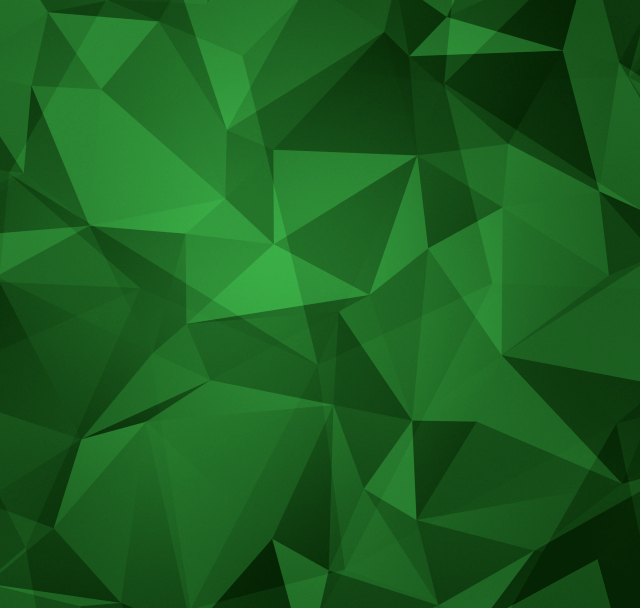
Write a Shadertoy shader that draws this background.

```glsl
// Low-poly green backdrop: a jittered grid is split into flat triangles with random tones.
// A larger, fainter mesh overlaps it like tinted glass, and an off-centre glow
// lights the middle while the lower right falls into shadow.

#define FACETS 6.4        // facet cells per canvas height
#define PANES 3.1         // overlay cells per canvas height
#define JITTER 0.94       // corner displacement, in cells
#define EDGE 0.0011       // half width of edge smoothing, in canvas heights
#define BASE_TONE 0.318
#define FACET_CONTRAST 0.135
#define PANE_CONTRAST 0.055
#define GLOW 0.19
#define GLOW_CENTRE vec2(0.46, 0.56)
#define GRAIN 0.012
#define GRAIN_ROWS 486.0

vec2 hash2(vec2 p) {
    vec3 q = fract(p.xyx * vec3(0.1031, 0.1030, 0.0973));
    q += dot(q, q.yzx + 33.33);
    return fract((q.xx + q.yz) * q.zy);
}

mat2 rotation(float angle) {
    float c = cos(angle), s = sin(angle);
    return mat2(c, s, -s, c);
}

float cross2(vec2 a, vec2 b) { return a.x * b.y - a.y * b.x; }

float area2(vec2 a, vec2 b, vec2 c) { return cross2(b - a, c - a); }

// Signed distance to the line ab, positive on its left
float lineSide(vec2 p, vec2 a, vec2 b) {
    return cross2(b - a, p - a) / max(length(b - a), 1e-4);
}

vec2 corner(vec2 id, float seed) {
    return id + JITTER * (hash2(id + seed) - 0.5);
}

// Adds one counter-clockwise triangle as (tone * coverage, coverage)
vec2 triangle(vec2 p, vec2 a, vec2 b, vec2 c, vec2 key, float soft) {
    float inside = min(lineSide(p, a, b), min(lineSide(p, b, c), lineSide(p, c, a)));
    float coverage = smoothstep(-soft, soft, inside);
    vec2 h = hash2(key);
    float angle = 6.2832 * h.y;
    float slope = dot(p - (a + b + c) / 3.0, vec2(cos(angle), sin(angle)));
    return coverage * vec2(2.0 * h.x - 1.0 + 0.25 * slope, 1.0);
}

// Random tone, about -1 to 1, of the triangle that covers p
float meshTone(vec2 p, float seed, float soft) {
    vec2 cell = floor(p), sum = vec2(0.0, 1e-4);
    for (int y = -1; y <= 1; y++)
    for (int x = -1; x <= 1; x++) {
        vec2 id = cell + vec2(x, y);
        vec2 a = corner(id, seed);
        vec2 b = corner(id + vec2(1, 0), seed);
        vec2 c = corner(id + vec2(1, 1), seed);
        vec2 d = corner(id + vec2(0, 1), seed);
        // Random diagonal, unless one of them would fold the cell
        float foldAC = min(area2(a, b, c), area2(a, c, d));
        float foldBD = min(area2(b, c, d), area2(b, d, a));
        bool useAC = hash2(id + seed + 57.0).x < 0.5;
        if (min(foldAC, foldBD) < 0.03) useAC = foldAC > foldBD;
        vec2 key = id * 2.0 + seed + 131.0;
        if (useAC) {
            sum += triangle(p, a, b, c, key, soft);
            sum += triangle(p, a, c, d, key + vec2(1, 0), soft);
        } else {
            sum += triangle(p, b, c, d, key, soft);
            sum += triangle(p, b, d, a, key + vec2(1, 0), soft);
        }
    }
    return sum.x / sum.y;
}

// Green level to colour, dark forest to fresh leaf
vec3 leafColour(float g) {
    return vec3(0.385 * g - 0.035, g, 0.487 * g - 0.057);
}

void mainImage(out vec4 fragColor, in vec2 fragCoord) {
    vec2 uv = fragCoord / iResolution.y;

    // Two meshes at different scales and angles
    float facet = meshTone(rotation(0.42) * uv * FACETS + 20.0, 11.0, EDGE * FACETS);
    float pane = meshTone(rotation(-0.25) * uv * PANES + 40.0, 73.0, EDGE * PANES);

    // Broad lighting
    vec2 fromGlow = uv - GLOW_CENTRE;
    float light = GLOW * exp(-7.0 * dot(fromGlow, fromGlow));
    light -= 0.05 * smoothstep(0.1, 0.9, uv.x - uv.y + 0.3);

    // Fine dither grain
    float grain = hash2(floor(uv * GRAIN_ROWS) + 300.0).x - 0.5;

    float tone = BASE_TONE + light + FACET_CONTRAST * facet + PANE_CONTRAST * pane;
    tone = clamp(tone + GRAIN * grain, 0.14, 0.7);
    fragColor = vec4(leafColour(tone), 1.0);
}
```
